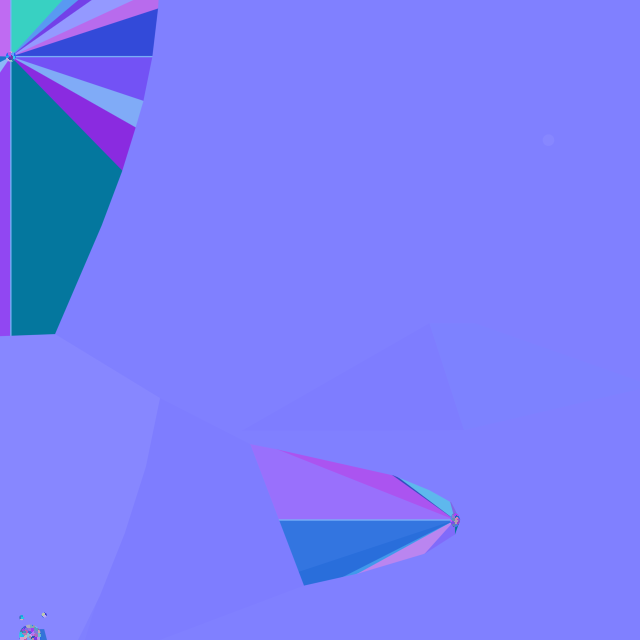
Reproduce this texture map procedurally as a Shadertoy shader.

```glsl
// A flat normal-map sheet with two fans of hard facets, faint plates and shards.
// Convex outlines are cut from half-planes; each fan is coloured by angle about
// its hub, and cellular noise breaks the hubs into tiny splinters.
#define FLAT_NORMAL vec3(0.502, 0.502, 1.0)
#define PALE_PLATE vec3(0.530, 0.530, 1.0)
#define DIM_PLATE vec3(0.494, 0.490, 1.0)
#define COOL_PLATE vec3(0.490, 0.510, 1.0)
#define SEAM_COLOR vec3(0.48, 0.70, 0.97)
#define BIG_HUB vec2(0.0170, 0.0885)
#define SMALL_HUB vec2(0.7110, 0.8125)
#define SHARD_SIZE 0.0045
#define SEAM_WIDTH 0.0010

const int CORNERS = 10;
const int SECTORS = 14;

// Outlines run clockwise, with y pointing down
const vec2 BIG_OUTLINE[CORNERS] = vec2[CORNERS](
    vec2(.249, -.02), vec2(.247, .013), vec2(.238, .089), vec2(.224, .158), vec2(.212, .199),
    vec2(.191, .267), vec2(.159, .352), vec2(.086, .522), vec2(-.02, .526), vec2(-.02, -.02));
const vec2 SMALL_OUTLINE[CORNERS] = vec2[CORNERS](
    vec2(.391, .694), vec2(.432, .702), vec2(.615, .743), vec2(.671, .766), vec2(.705, .785),
    vec2(.719, .812), vec2(.711, .835), vec2(.664, .865), vec2(.560, .896), vec2(.475, .915));
const vec2 PALE_OUTLINE[CORNERS] = vec2[CORNERS](
    vec2(.086, .522), vec2(.168, .572), vec2(.250, .622), vec2(.228, .729), vec2(.195, .833),
    vec2(.156, .931), vec2(.117, 1.01), vec2(-.02, 1.01), vec2(-.02, .80), vec2(-.02, .526));

// Sector start angles and facet colours
const float BIG_ANGLES[SECTORS] = float[SECTORS](-4.0, -1.6, -1.1, -.6, 0.0, .774, 1.055,
    1.249, 1.571, 1.887, 2.004, 2.182, 2.269, 2.402);
const vec3 BIG_COLORS[SECTORS] = vec3[SECTORS](
    vec3(.75, .42, .95), vec3(.10, .45, .80), vec3(.55, .72, .97), vec3(.57, .28, .95),
    vec3(.015, .465, .62), vec3(.54, .17, .88), vec3(.50, .67, .97), vec3(.45, .32, .96),
    vec3(.20, .29, .85), vec3(.72, .42, .93), vec3(.58, .60, 1.0), vec3(.45, .25, .91),
    vec3(.35, .60, .95), vec3(.22, .82, .76));
const float SMALL_ANGLES[SECTORS] = float[SECTORS](-4.0, -1.571, -.838, -.503, -.47, -.32, 0.0,
    .378, .621, .645, 1.305, 1.7, 2.2, 2.6);
const vec3 SMALL_COLORS[SECTORS] = vec3[SECTORS](
    vec3(.00, .45, .60), vec3(.50, .42, .98), vec3(.73, .52, .94), vec3(.25, .60, .92),
    vec3(.16, .43, .86), vec3(.20, .46, .88), vec3(.60, .44, .99), vec3(.67, .33, .94),
    vec3(.20, .30, .75), vec3(.37, .72, .93), vec3(.50, .40, .90), vec3(.20, .70, .80),
    vec3(.75, .40, .90), vec3(.35, .30, .85));

float pixel;

float cover(float d) { return 1.0 - smoothstep(-0.7, 0.7, d / pixel); }

float halfPlane(vec2 p, vec2 a, vec2 b) {
    vec2 e = b - a;
    return dot(p - a, vec2(e.y, -e.x)) / length(e);
}
float outline(vec2 p, vec2 corner[CORNERS]) {
    float d = -1.0;
    for (int i = 0; i < CORNERS; i++)
        d = max(d, halfPlane(p, corner[i], corner[(i + 1) % CORNERS]));
    return d;
}
float quad(vec2 p, vec2 a, vec2 b, vec2 c, vec2 d) {
    return max(max(halfPlane(p, a, b), halfPlane(p, b, c)),
               max(halfPlane(p, c, d), halfPlane(p, d, a)));
}

vec3 fan(float angle, float radius, float start[SECTORS], vec3 color[SECTORS]) {
    vec3 c = color[0];
    for (int i = 1; i < SECTORS; i++)
        c = mix(c, color[i], cover((start[i] - angle) * radius));
    return c;
}

vec3 hash3(vec2 c) {
    vec3 h = vec3(dot(c, vec2(127.1, 311.7)), dot(c, vec2(269.5, 183.3)), dot(c, vec2(419.2, 371.9)));
    return fract(sin(h) * 43758.5);
}
// Cellular noise: colour of the nearest splinter
vec3 shards(vec2 p) {
    vec2 cell = floor(p / SHARD_SIZE), f = p / SHARD_SIZE - cell;
    float nearest = 9.0;
    vec3 tint = vec3(0.0);
    for (int k = 0; k < 9; k++) {
        vec2 o = vec2(k % 3, k / 3) - 1.0;
        vec3 h = hash3(cell + o);
        float d = length(o + h.xy - f);
        if (d < nearest) { nearest = d; tint = h.zxy; }
    }
    return mix(vec3(0.05, 0.2, 0.65), vec3(0.85, 0.8, 1.0), tint);
}

void mainImage(out vec4 fragColor, in vec2 fragCoord) {
    pixel = 1.0 / iResolution.y;
    vec2 p = fragCoord / iResolution.xy;
    p.y = 1.0 - p.y;
    vec3 col = FLAT_NORMAL;
    // Faint plates and the small dot
    col = mix(col, DIM_PLATE, cover(quad(p, vec2(.25, .622), vec2(.391, .694), vec2(.475, .915), vec2(.117, 1.05))));
    col = mix(col, DIM_PLATE, cover(quad(p, vec2(.378, .673), vec2(.671, .505), vec2(.725, .672), vec2(.55, .673))));
    col = mix(col, COOL_PLATE, cover(quad(p, vec2(.671, .505), vec2(.742, .505), vec2(1.02, .603), vec2(.725, .672))));
    col = mix(col, PALE_PLATE, cover(outline(p, PALE_OUTLINE)));
    col = mix(col, PALE_PLATE, cover(length(p - vec2(.857, .219)) - .009));
    // Large fan, angle measured from straight down
    vec2 d = p - BIG_HUB;
    vec3 facets = fan(atan(d.x, d.y), length(d), BIG_ANGLES, BIG_COLORS);
    facets = mix(facets, SEAM_COLOR, cover(min(abs(d.x), max(abs(d.y), -d.x)) - SEAM_WIDTH));
    col = mix(col, facets, cover(outline(p, BIG_OUTLINE)));
    // Small fan, angle measured from the left
    d = p - SMALL_HUB;
    facets = fan(atan(-d.y, -d.x), length(d), SMALL_ANGLES, SMALL_COLORS);
    facets = mix(facets, SEAM_COLOR, cover(max(abs(d.y), d.x) - SEAM_WIDTH));
    col = mix(col, facets, cover(outline(p, SMALL_OUTLINE)));
    // Splinters at the hubs and in the lower left corner
    col = mix(col, vec3(.2, .45, .85), cover(quad(p, vec2(.06, .983), vec2(.069, .983), vec2(.076, 1.01), vec2(.05, 1.01))));
    float debris = min(length(p - BIG_HUB) - .008, length(d * vec2(1.5, 1.0)) - .011);
    debris = min(debris, length(p - vec2(.047, .993)) - .017);
    debris = min(debris, min(length(p - vec2(.034, .965)), length(p - vec2(.069, .961))) - .004);
    col = mix(col, shards(p), cover(debris));
    fragColor = vec4(col, 1.0);
}
```
